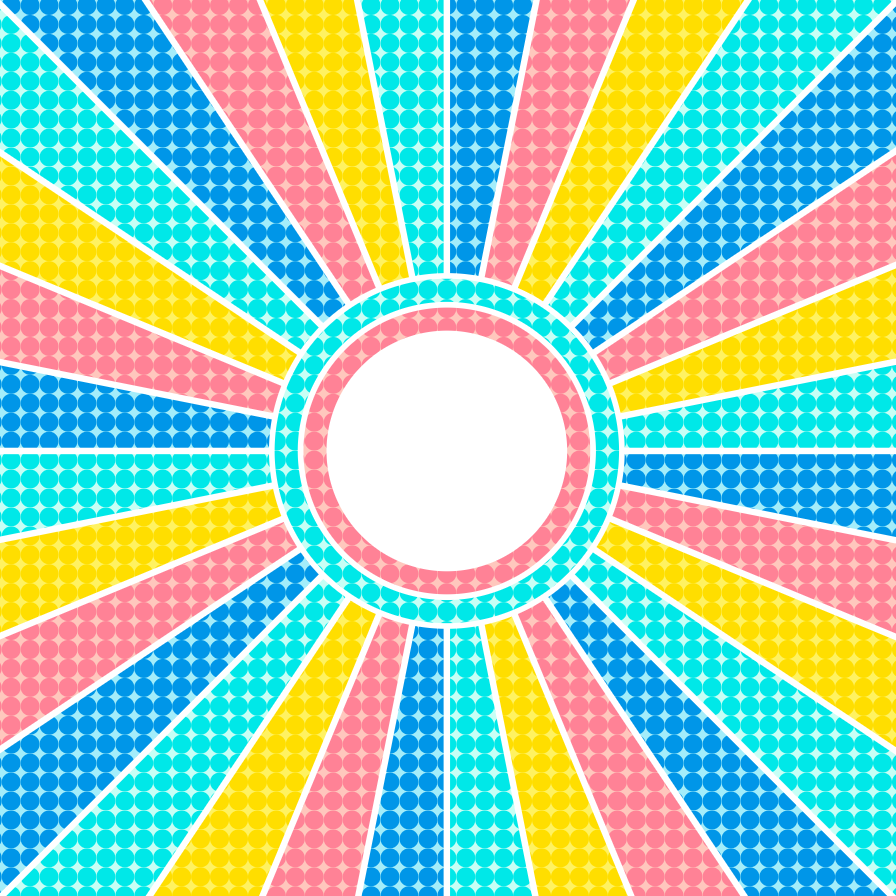
Give the GLSL for this background, as a WebGL 1 fragment shader.

```glsl
precision highp float;
// Pop-style sunburst: 32 rays in four repeating colours, split by white lines,
// around a white disc framed by a pink and a cyan ring. One square grid of
// touching dots shades every coloured area in a full and a pale tone.

uniform vec2 u_resolution;

const float TAU = 6.2831853;
const float RAY_COUNT = 32.0;
const float LINE_HALF_WIDTH = 0.0036;
const float DOT_SPACING = 0.02114;
const vec2 CENTER = vec2(0.4987, 0.4967);
const vec2 DOT_ORIGIN = vec2(0.4987, 0.6345);

const vec3 WHITE = vec3(1.0);
const vec3 BLUE = vec3(0.0, 0.59, 0.91);
const vec3 PINK = vec3(1.0, 0.51, 0.59);
const vec3 YELLOW = vec3(1.0, 0.87, 0.0);
const vec3 CYAN = vec3(0.0, 0.91, 0.91);
const vec3 PALE_BLUE = vec3(0.64, 0.93, 0.98);
const vec3 PALE_PINK = vec3(1.0, 0.78, 0.74);
const vec3 PALE_YELLOW = vec3(1.0, 0.95, 0.38);
const vec3 PALE_CYAN = vec3(0.78, 1.0, 0.96);

// Coverage of the region where the signed distance is negative.
float cover(float dist, float pixel) {
  return clamp(0.5 - dist / pixel, 0.0, 1.0);
}

// Coverage of a ring between two radii.
float ring(float radius, float inner, float outer, float pixel) {
  return cover(max(inner - radius, radius - outer), pixel);
}

// Coverage of the dot grid.
float dotGrid(vec2 point, float spacing, float pixel) {
  vec2 cell = (fract(point / spacing + 0.5) - 0.5) * spacing;
  return cover(length(cell) - 0.5 * spacing, pixel);
}

// Ray colour by index, clockwise from the top.
vec3 rayColor(float index, float dots) {
  float kind = mod(index, 4.0);
  if (kind < 0.5) return mix(PALE_BLUE, BLUE, dots);
  if (kind < 1.5) return mix(PALE_PINK, PINK, dots);
  if (kind < 2.5) return mix(PALE_YELLOW, YELLOW, dots);
  return mix(PALE_CYAN, CYAN, dots);
}

// Dotted rays with white lines of constant width between them.
vec3 sunburst(vec2 p, float dots, float pixel) {
  float turn = atan(p.x, p.y) / TAU * RAY_COUNT;
  float offset = abs(turn - floor(turn + 0.5)) * TAU / RAY_COUNT;
  float lineDist = length(p) * sin(offset) - LINE_HALF_WIDTH;
  return mix(rayColor(floor(turn), dots), WHITE, cover(lineDist, pixel));
}

void main() {
  float size = min(u_resolution.x, u_resolution.y);
  float pixel = 1.0 / size;
  vec2 uv = (gl_FragCoord.xy - 0.5 * u_resolution) / size + 0.5;
  vec2 p = uv - CENTER;
  float radius = length(p);
  float dots = dotGrid(uv - DOT_ORIGIN, DOT_SPACING, pixel);

  // Rays, then the white medallion with its two dotted rings.
  vec3 color = sunburst(p, dots, pixel);
  color = mix(color, WHITE, cover(radius - 0.1985, pixel));
  color = mix(color, mix(PALE_CYAN, CYAN, dots), ring(radius, 0.1664, 0.1922, pixel));
  color = mix(color, mix(PALE_PINK, PINK, dots), ring(radius, 0.1343, 0.1600, pixel));

  gl_FragColor = vec4(color, 1.0);
}
```
